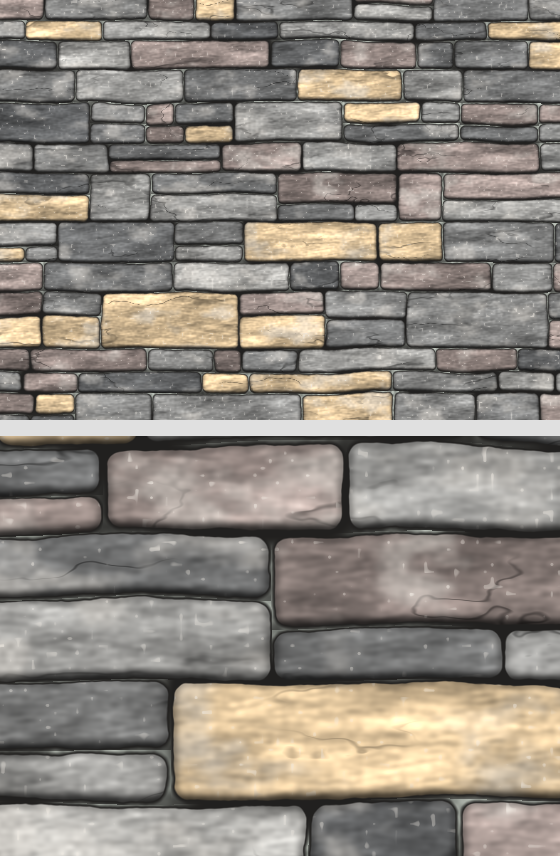
Top, the full canvas; bottom, a detail of the centre.
This texture is drawn by a Shadertoy shader. Its source:

```glsl
const int COURSES = 13;
const float COURSE_EDGES[14] = float[14](-0.02, 0.065, 0.115, 0.17, 0.305, 0.375,
    0.47, 0.59, 0.66, 0.755, 0.835, 0.905, 0.95, 1.02);
const float STONE_WIDTH = 0.235;
const float JOINT_JITTER = 0.62;
const float GAP = 0.0024;
const float CORNER = 0.011;
const float BEVEL = 0.010;
const float OCHRE_SHARE = 0.14;
const float MAUVE_SHARE = 0.33;
const float RELIEF = 1.9;
const vec2 GRAIN_SCALE = vec2(13.0, 32.0);
const vec3 CHARCOAL = vec3(0.37, 0.375, 0.38);
const vec3 ASH = vec3(0.68, 0.675, 0.66);
const vec3 MAUVE = vec3(0.59, 0.535, 0.515);
const vec3 OCHRE = vec3(0.87, 0.765, 0.61);
const vec3 PALE = vec3(0.88, 0.86, 0.83);
const vec3 MORTAR = vec3(0.61, 0.63, 0.60);
const vec3 SHADOW = vec3(0.13, 0.125, 0.12);

struct Stone { vec2 lo; vec2 hi; vec2 id; };

float hash(vec2 p) {
    vec3 q = fract(p.xyx * 0.1031);
    q += dot(q, q.yzx + 33.33);
    return fract((q.x + q.y) * q.z);
}

float noise(vec2 p) {
    vec2 i = floor(p), f = fract(p);
    f = f * f * (3.0 - 2.0 * f);
    return mix(mix(hash(i), hash(i + vec2(1, 0)), f.x),
               mix(hash(i + vec2(0, 1)), hash(i + vec2(1, 1)), f.x), f.y);
}

float fbm(vec2 p) {
    float sum = 0.0, amplitude = 0.53;
    for (int i = 0; i < 4; i++) {
        sum += amplitude * noise(p);
        p = mat2(1.96, 0.24, -0.24, 1.96) * p + 17.3;
        amplitude *= 0.5;
    }
    return sum;
}

float joint(float k, float row) {
    return k + JOINT_JITTER * (hash(vec2(k + 40.0, row * 7.0 + 3.0)) - 0.5);
}

Stone findStone(vec2 p) {
    int course = 0;
    for (int i = 1; i < COURSES; i++) if (p.y > COURSE_EDGES[i]) course = i;
    float row = float(course);

    // Staggered joints along the course
    float stagger = 5.0 * hash(vec2(row, 91.0));
    float x = p.x / STONE_WIDTH + stagger;
    float k = floor(x);
    if (x < joint(k, row)) k -= 1.0;
    else if (x >= joint(k + 1.0, row)) k += 1.0;
    Stone s;
    s.lo = vec2((joint(k, row) - stagger) * STONE_WIDTH, COURSE_EDGES[course]);
    s.hi = vec2((joint(k + 1.0, row) - stagger) * STONE_WIDTH, COURSE_EDGES[course + 1]);
    s.id = vec2(k + 20.0, row * 3.0 + 11.0);

    // Tall cells become two thin layers, some thin layers two short stones
    if (hash(s.id + 5.0) < smoothstep(0.055, 0.15, s.hi.y - s.lo.y)) {
        float cut = mix(s.lo.y, s.hi.y, mix(0.36, 0.64, hash(s.id + 9.0)));
        if (p.y > cut) { s.lo.y = cut; s.id.y += 61.0; }
        else s.hi.y = cut;
    }
    vec2 size = s.hi - s.lo;
    if (size.y < 0.075 && size.x > 0.2 && hash(s.id + 23.0) < 0.4) {
        float cut = mix(s.lo.x, s.hi.x, mix(0.28, 0.72, hash(s.id + 29.0)));
        if (p.x > cut) { s.lo.x = cut; s.id.x += 83.0; }
        else s.hi.x = cut;
    }
    return s;
}

vec3 stoneColor(vec2 id) {
    float kind = hash(id + 37.0), tone = hash(id + 43.0);
    if (kind < OCHRE_SHARE) return OCHRE * mix(0.95, 1.05, tone);
    if (kind < MAUVE_SHARE) return MAUVE * mix(0.85, 1.15, tone);
    return mix(CHARCOAL, ASH, tone);
}

void mainImage(out vec4 fragColor, in vec2 fragCoord) {
    float pixel = 1.0 / iResolution.y;
    vec2 uv = fragCoord * pixel;
    vec2 p = uv + 0.009 * (vec2(noise(uv * 9.0), noise(uv * 9.0 + 31.0)) - 0.5);
    Stone s = findStone(p);

    // Rounded, chipped outline
    vec2 halfSize = 0.5 * (s.hi - s.lo) - GAP * mix(0.7, 1.6, hash(s.id + 51.0));
    vec2 local = p - 0.5 * (s.lo + s.hi);
    vec2 q = abs(local) - halfSize + CORNER;
    float d = length(max(q, 0.0)) + min(max(q.x, q.y), 0.0) - CORNER;
    d += 0.0045 * (fbm(uv * 45.0 + s.id) - 0.5);

    // Split-face grain lit from the upper left
    vec2 g = uv * GRAIN_SCALE + s.id * 3.7;
    float grain = fbm(g);
    float relief = grain - fbm(g + vec2(-0.0015, 0.0025) * GRAIN_SCALE);
    float ridge = abs(noise(g * vec2(0.5, 0.8) + 1.5 * grain) - 0.5);
    float crack = (1.0 - smoothstep(0.0, 0.045, ridge)) * smoothstep(0.4, 0.7, noise(g * 0.6 + 8.0));
    vec3 face = stoneColor(s.id) * (1.0 + 0.75 * (grain - 0.47) + RELIEF * relief);
    face *= 1.0 - 0.33 * crack;

    // Pale wear and fine speckle
    float wear = smoothstep(0.5, 0.78, fbm(uv * vec2(16.0, 24.0) + s.id * 1.9));
    float speckle = noise(uv * 170.0);
    face = mix(face, PALE, 0.5 * wear + 0.35 * smoothstep(0.86, 0.97, speckle));
    face *= 0.93 + 0.14 * speckle;

    // Bright upper edge, dark lower edge and sides
    float rim = smoothstep(-BEVEL, 0.0, d);
    float top = smoothstep(-BEVEL, 0.0, local.y - halfSize.y);
    float bottom = smoothstep(-BEVEL, 0.0, -local.y - halfSize.y);
    face *= 1.0 + 0.22 * top * (1.0 - 0.5 * rim) - 0.42 * bottom - 0.28 * rim * rim;

    // Mortar, shaded beneath each stone
    float open = smoothstep(0.0, 0.004, d) * smoothstep(0.3, 0.65, noise(uv * 13.0 + 5.0));
    vec3 bed = mix(SHADOW, MORTAR * (0.75 + 0.5 * speckle), open * (1.0 - 0.55 * bottom));
    vec3 color = mix(face, bed, smoothstep(-pixel, pixel, d));
    fragColor = vec4(clamp(color, 0.0, 1.0), 1.0);
}
```
